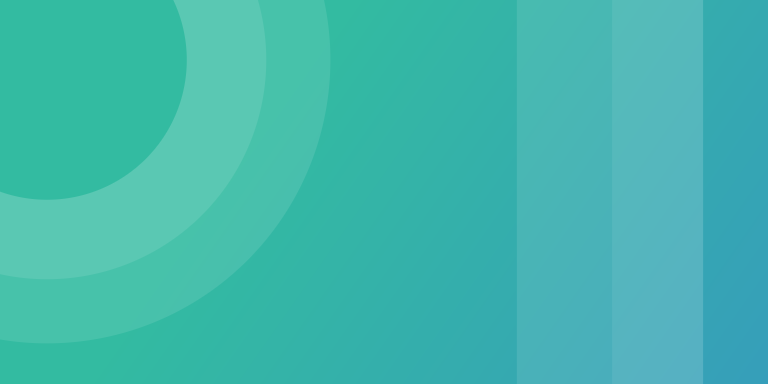
A WebGL 2 fragment shader for this background:

```glsl
#version 300 es
precision highp float;
// Teal to blue diagonal gradient with translucent corner rings and vertical bands.

#define RING_CENTER vec2(0.1224, 0.8438)
#define RING_RADII vec3(0.364, 0.571, 0.738)
#define BAND_EDGES vec3(1.346, 1.594, 1.831)
#define RING_ALPHA vec2(0.19, 0.10)
#define BAND_ALPHA vec2(0.10, 0.16)
#define GRADIENT_SLOPE 0.70
#define GRADIENT_START 0.92
#define GRADIENT_LENGTH 1.78
#define TEAL vec3(0.200, 0.733, 0.631)
#define BLUE vec3(0.212, 0.620, 0.729)

uniform vec2 u_resolution;
out vec4 outColor;

// Opacity of two adjoining strips along a coordinate, with smooth edges.
float stripAlpha(float coord, vec3 edges, vec2 alphas, float pixel) {
    vec3 inside = clamp((coord - edges) / pixel + 0.5, 0.0, 1.0);
    return alphas.x * (inside.x - inside.y) + alphas.y * (inside.y - inside.z);
}

void main() {
    // Canvas height is one unit.
    float pixel = 1.0 / u_resolution.y;
    vec2 p = gl_FragCoord.xy * pixel;

    // Flat teal in the upper left, shifting to blue toward the lower right.
    float along = p.x + GRADIENT_SLOPE * (1.0 - p.y);
    float blend = clamp((along - GRADIENT_START) / GRADIENT_LENGTH, 0.0, 1.0);
    vec3 color = mix(TEAL, BLUE, blend);

    // White veils: concentric rings, then side-by-side bands.
    float rings = stripAlpha(distance(p, RING_CENTER), RING_RADII, RING_ALPHA, pixel);
    float bands = stripAlpha(p.x, BAND_EDGES, BAND_ALPHA, pixel);
    color = mix(color, vec3(1.0), rings);
    color = mix(color, vec3(1.0), bands);

    outColor = vec4(color, 1.0);
}
```
